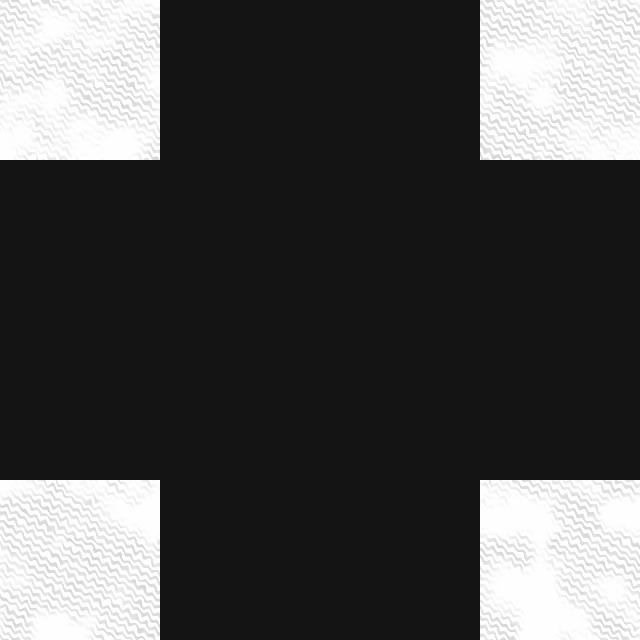
This background is drawn by a three.js fragment shader. Its source:

```glsl
varying vec2 vUv;

float hash(vec2 p) {
  return fract(sin(dot(p, vec2(127.1, 311.7))) * 43758.5453);
}

float valueNoise(vec2 p) {
  vec2 cell = floor(p);
  vec2 f = fract(p);
  f = f * f * (3.0 - 2.0 * f);
  float low = mix(hash(cell), hash(cell + vec2(1.0, 0.0)), f.x);
  float high = mix(hash(cell + vec2(0.0, 1.0)), hash(cell + vec2(1.0, 1.0)), f.x);
  return mix(low, high, f.y);
}

float fbm(vec2 p) {
  float sum = 0.0;
  float amplitude = 0.5;
  for (int i = 0; i < 3; i++) {
    sum += amplitude * valueNoise(p);
    p = p * 2.03 + 17.3;
    amplitude *= 0.5;
  }
  return sum / 0.875;
}

// Wavy diagonal threads falling to the right
float threads(vec2 p) {
  float wobble = 0.2 * sin(6.2832 * (p.x * 62.0 - p.y * 14.0));
  wobble += 0.5 * (valueNoise(p * 95.0) - 0.5);
  float phase = (p.y + 0.66 * p.x) * 76.0 + wobble;
  return smoothstep(-0.25, 0.65, sin(6.2832 * phase));
}

// Worn patches where the threads fade to white
float wear(vec2 p) {
  float broad = smoothstep(0.28, 0.62, fbm(p * 17.0 + 4.7));
  float fine = 0.6 + 0.4 * valueNoise(p * 110.0 + 31.0);
  return broad * fine;
}

void main() {
  vec3 ink = vec3(0.08);
  vec3 paper = vec3(0.996);
  vec3 thread = vec3(0.835);

  vec3 fabric = mix(paper, thread, threads(vUv) * wear(vUv));

  // Broad cross: half the canvas wide on each axis
  vec2 offset = abs(vUv - 0.5) - 0.25;
  float crossMask = 1.0 - smoothstep(-0.0005, 0.0005, min(offset.x, offset.y));

  gl_FragColor = vec4(mix(fabric, ink, crossMask), 1.0);
}
```
